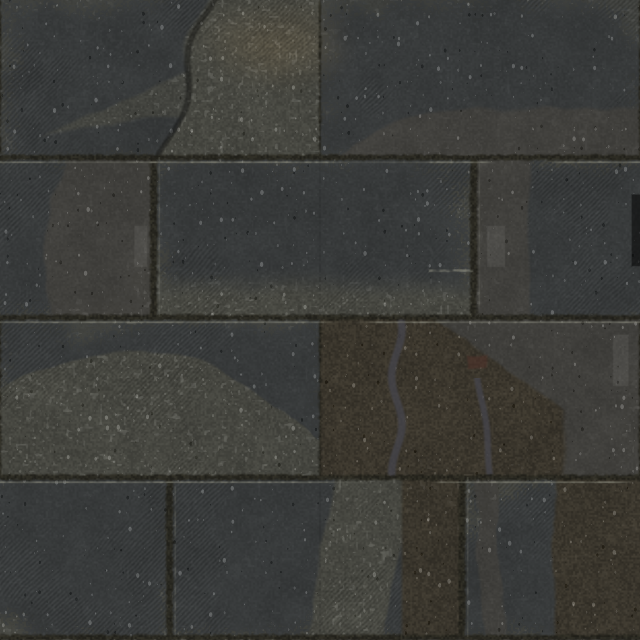
Write a Shadertoy shader that draws this texture.

```glsl
// Weathered slate blocks in four rows of two, with stains, grit, cracks and dark joints.

float hash(vec2 p) {
    vec3 q = fract(p.xyx * 0.1031);
    q += dot(q, q.yzx + 33.33);
    return fract((q.x + q.y) * q.z);
}

float noise(vec2 p) {
    vec2 i = floor(p), f = fract(p);
    f = f * f * (3.0 - 2.0 * f);
    return mix(mix(hash(i), hash(i + vec2(1, 0)), f.x),
               mix(hash(i + vec2(0, 1)), hash(i + vec2(1, 1)), f.x), f.y);
}

float fbm(vec2 p) {
    float sum = 0.0, amp = 0.5;
    for (int i = 0; i < 5; i++) {
        sum += amp * noise(p);
        p = mat2(1.6, 1.2, -1.2, 1.6) * p + 7.3;
        amp *= 0.5;
    }
    return sum;
}

// Soft mask of the region where d is negative
float inside(float d, float soft) { return 1.0 - smoothstep(-soft, soft, d); }

float box(vec2 p, vec2 centre, vec2 halfSize) {
    vec2 d = abs(p - centre) - halfSize;
    return max(d.x, d.y);
}

// Sparse chips: one random dot in some cells of a grid
float chips(vec2 p, float count, float chance, float radius) {
    vec2 cell = floor(p * count);
    vec2 centre = 0.25 + 0.5 * vec2(hash(cell + 3.1), hash(cell + 8.7));
    vec2 d = (fract(p * count) - centre) * vec2(1.3, 0.9);
    return step(1.0 - chance, hash(cell)) * inside(length(d) - radius * hash(cell + 5.0), 0.06);
}

void mainImage(out vec4 fragColor, in vec2 fragCoord) {
    vec2 p = fragCoord / iResolution.xy;
    float px = 1.0 / iResolution.y;

    // Running bond; the lowest row has uneven blocks
    float y = (p.y - 0.004) * 4.0;
    float row = mod(floor(y), 4.0);
    bool staggered = mod(row, 2.0) < 0.5;
    float x = p.x;
    if (staggered) x -= 0.24;
    if (row < 0.5) x -= 0.0035 + 0.0217 * cos(6.2832 * (p.x - 0.2435));
    vec2 f = fract(vec2(x * 2.0, y));
    vec2 low = f * vec2(0.5, 0.25), high = (1.0 - f) * vec2(0.5, 0.25);
    vec2 edge = min(low, high);
    vec2 id = vec2(mod(floor(x * 2.0), 2.0), row);

    // Noise shared by the stains
    float cloud = fbm(p * 9.0), blotch = fbm(p * 24.0 + 40.0);
    float grain = noise(p * 330.0), grit = noise(p * 190.0 + 9.0);
    vec2 q = p + 0.035 * (vec2(cloud, fbm(p * 9.0 + 17.0)) - 0.5);

    // Large stains, row by row from the top
    float olive = 0.0, brown = 0.0, grey = 0.0;
    float crack = 0.29 + 0.3 * (p.y - 0.87) + 0.012 * sin(p.y * 32.0);
    if (row > 2.5) {
        float swath = abs(q.y - 0.82 - 0.3 * (q.x - 0.19)) - 0.16 * (q.x - 0.08);
        olive = p.x < 0.5 ? max(inside(crack - q.x, 0.006), 0.8 * inside(swath, 0.005)) : 0.0;
        float rise = min(q.x - 0.7, 0.0);
        grey = p.x > 0.5 ? inside(q.y - 0.828 + 2.5 * rise * rise, 0.004) : 0.0;
    } else if (row > 1.5) {
        olive = id.x < 0.5 ? inside(q.y - 0.555, 0.025) : 0.0;
        float bow = 0.07 + 1.5 * pow(q.y - 0.59, 2.0);
        if (p.x < 0.24) grey = inside(bow - q.x, 0.004);
        if (p.x > 0.737) grey = inside(q.x - 0.83, 0.004);
    } else if (row > 0.5) {
        olive = p.x < 0.5 ? inside(q.y - 0.45 + 1.5 * pow(q.x - 0.2, 2.0), 0.003) : 0.0;
        grey = step(0.5, p.x);
        brown = grey * inside(q.x - 0.88 + max(0.0, q.y - 0.36) * 1.4, 0.006);
    } else {
        olive = inside(abs(q.x - 0.56 - 0.2 * (q.y - 0.12)) - 0.06, 0.004);
        brown = max(inside(abs(p.x - 0.675) - 0.047, 0.004), inside(0.87 - q.x, 0.004));
        grey = inside(abs(q.x - 0.765 + 0.1 * (p.y - 0.12)) - 0.016, 0.003);
    }

    // Ragged wear that creeps in from the block edges
    float rim = min(edge.x, edge.y) + 0.13 * (cloud - 0.42) + 0.05 * (grain - 0.5);
    float wear = inside(rim - 0.012, 0.018) * (0.45 + 0.4 * hash(id + 2.0));
    vec3 colour = mix(vec3(0.215, 0.225, 0.227), vec3(0.285, 0.285, 0.255), max(wear, olive * 0.85));
    colour = mix(colour, vec3(0.255, 0.25, 0.235), grey * 0.9);
    colour = mix(colour, vec3(0.225, 0.205, 0.165), brown * 0.9);
    float glow = inside(length((q - vec2(0.43, 0.93)) * vec2(1.0, 1.7)) - 0.07, 0.07);
    colour = mix(colour, vec3(0.37, 0.34, 0.27), 0.6 * glow);

    // Fine texture: mottling, grit, brushed strokes and chips
    colour *= 1.0 + 0.18 * (blotch - 0.48) + (0.13 + 0.2 * max(brown, olive * 0.5)) * (grain - 0.5);
    colour += 0.06 * smoothstep(0.72, 0.95, grit) * (0.3 + max(wear, olive));
    float strokes = sin((p.x - p.y + 0.02 * cloud) * 800.0) * smoothstep(0.48, 0.65, fbm(p * 7.0 + 3.0));
    colour += 0.018 * strokes * (1.0 - grey) * (1.0 - brown);
    colour += 0.16 * chips(p, 62.0, 0.13, 0.22) + 0.1 * chips(p + 0.37, 110.0, 0.06, 0.25);
    colour -= 0.08 * chips(p + 0.71, 85.0, 0.07, 0.25);

    // Crack in the top block and two blue-grey veins in the brown one
    if (row > 2.5) colour *= 1.0 - 0.35 * inside(abs(p.x - crack) - 0.005, 0.003);
    if (row > 0.5 && row < 1.5) {
        float wave = 0.008 * sin(p.y * 42.0);
        float vein = inside(abs(p.x - 0.62 - wave) - 0.006, 0.003);
        float second = inside(abs(p.x - 0.757 + 0.13 * (p.y - 0.34) - 0.3 * wave) - 0.005, 0.003);
        vein = max(vein, second * step(p.y, 0.41));
        colour = mix(colour, vec3(0.27, 0.27, 0.3), 0.75 * vein);
        colour = mix(colour, vec3(0.3, 0.19, 0.16), 0.6 * inside(box(q, vec2(0.745, 0.435), vec2(0.016, 0.011)), 0.003));
    }

    // Pale plates, a dark slot and the faint central seam
    float plate = min(box(p, vec2(0.22, 0.615), vec2(0.01, 0.032)), box(p, vec2(0.775, 0.615), vec2(0.014, 0.032)));
    plate = min(plate, box(p, vec2(0.97, 0.437), vec2(0.012, 0.04)));
    colour += 0.045 * inside(plate, px);
    colour *= 1.0 - 0.5 * inside(box(p, vec2(0.994, 0.64), vec2(0.007, 0.056)), px);
    colour *= 1.0 - 0.12 * inside(abs(p.x - 0.5) - 0.001, 0.002);

    // Joints with gritty filling, then broken bright arrises
    float gap = staggered ? 0.0055 : 0.0015;
    float joint = min(edge.x - gap, edge.y - (row > 2.5 && p.y > 0.9 ? 0.002 : 0.0042));
    joint += 0.003 * (grit - 0.5);
    colour = mix(colour, vec3(0.15, 0.145, 0.115) * (0.7 + 0.6 * grain), 0.9 * inside(joint, 0.0012 + px));
    float broken = smoothstep(0.35, 0.6, noise(vec2(p.x * 11.0, row * 5.0 + 2.0))) * (0.4 + 0.6 * grit);
    float shine = inside(abs(high.y - 0.0075) - 0.0012, px) * broken * step(row, 2.5);
    float sideShine = staggered ? inside(abs(low.x - 0.009) - 0.001, px) * 0.5 * grit : 0.0;
    float streak = inside(box(p, vec2(0.705, 0.577), vec2(0.035, 0.002)), px) * grit;
    colour = mix(colour, vec3(0.52, 0.52, 0.47), 0.8 * max(max(shine, sideShine), streak));

    fragColor = vec4(clamp(colour, 0.0, 1.0), 1.0);
}
```
